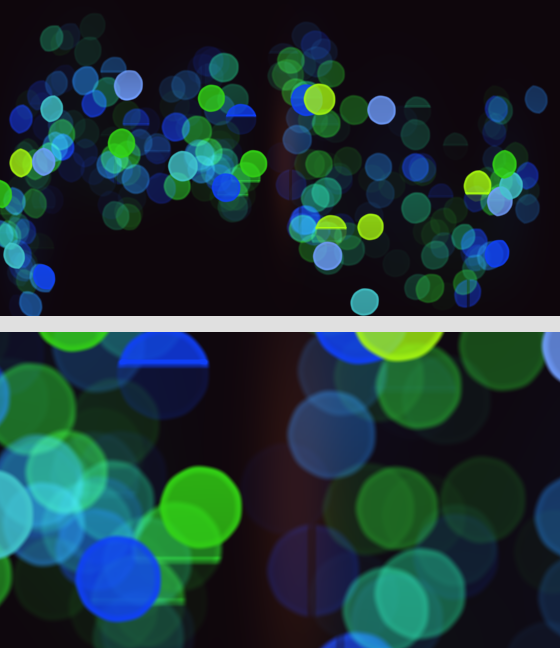
Top: the whole. Bottom: its middle third, enlarged.
This background is drawn by a Shadertoy shader. Its source:

```glsl
// Blue, teal and lime bokeh discs gathered in loose clusters on a near-black ground.

const int DISC_COUNT = 240;
const int HOT_COUNT = 25;       // the last discs are the brightest
const int CLUSTER_COUNT = 11;

// Cluster centre (xy) and half extent (zw), as fractions of the canvas.
const vec4 CLUSTERS[CLUSTER_COUNT] = vec4[CLUSTER_COUNT](
    vec4(0.06, 0.48, 0.07, 0.36), vec4(0.15, 0.68, 0.10, 0.36),
    vec4(0.22, 0.46, 0.12, 0.18), vec4(0.40, 0.45, 0.06, 0.20),
    vec4(0.55, 0.68, 0.06, 0.30), vec4(0.58, 0.31, 0.08, 0.22),
    vec4(0.70, 0.44, 0.12, 0.40), vec4(0.91, 0.42, 0.07, 0.34),
    vec4(0.04, 0.18, 0.06, 0.26), vec4(0.35, 0.66, 0.11, 0.24),
    vec4(0.82, 0.22, 0.13, 0.26));

// Integer hash of an index and a channel, giving 0 to 1.
float hash(int index, int channel) {
    uint h = uint(index * 32 + channel + 977);
    h = (h ^ (h >> 16)) * 0x7feb352du;
    h = (h ^ (h >> 15)) * 0x846ca68bu;
    h ^= h >> 16;
    return float(h >> 8) / 16777216.0;
}

// Centre-weighted random value from -1 to 1.
float spread(int index, int channel) {
    return hash(index, channel) + hash(index, channel + 1) - 1.0;
}

// Soft step around zero.
float edge(float d, float width) {
    return smoothstep(-width, width, d);
}

// Overlap of two circles: a disc narrowed along the shift.
float lensDistance(vec2 q, vec2 shift, float radius) {
    return max(length(q - shift), length(q + shift)) - radius;
}

vec3 glassTint(float pick) {
    vec3 green = vec3(0.10, 0.66, 0.10);
    vec3 teal  = vec3(0.06, 0.56, 0.36);
    vec3 blue  = vec3(0.03, 0.20, 0.92);
    vec3 azure = vec3(0.07, 0.38, 0.70);
    return pick < 0.32 ? green : pick < 0.56 ? teal : pick < 0.80 ? blue : azure;
}

vec3 hotTint(int index) {
    vec3 lime     = vec3(0.66, 0.98, 0.06);
    vec3 lavender = vec3(0.44, 0.62, 1.00);
    vec3 aqua     = vec3(0.26, 0.78, 0.80);
    vec3 green    = vec3(0.20, 0.84, 0.08);
    vec3 blue     = vec3(0.06, 0.25, 0.98);
    int kind = index % 5;
    return kind == 0 ? lime : kind == 1 ? lavender
         : kind == 2 ? aqua : kind == 3 ? green : blue;
}

// Some discs are cut by a horizontal chord with a streak, others by a dark bar.
float interruption(vec2 q, float radius, float kind, float place, float soft) {
    float offset = (place - 0.5) * radius;
    if (kind < 0.09) {
        float streak = 1.0 - smoothstep(0.002, 0.006, abs(q.y - offset));
        return mix(0.2, 1.0, edge(q.y - offset, soft)) + 0.5 * streak;
    }
    if (kind > 0.97) {
        return mix(0.35, 1.0, smoothstep(0.002, 0.007, abs(q.x - offset)));
    }
    return 1.0;
}

// Coverage of one disc: nearly flat inside, slightly brighter rim.
float discMask(vec2 q, vec2 fromCentre, float radius, int index, float soft) {
    vec2 shift = fromCentre * length(fromCentre) * 0.34 * radius;
    float facets = 1.0 + 0.006 * cos(9.0 * atan(q.y, q.x));
    float d = lensDistance(q * facets, shift, radius);
    float rim = 0.88 + 0.16 * smoothstep(-0.010, -0.003, d);
    float slope = 1.0 + 0.12 * spread(index, 12) * q.y / radius;
    float cut = interruption(q, radius, hash(index, 9), hash(index, 10), soft);
    return edge(-d, soft) * rim * slope * cut;
}

// Blurred oval glow.
float oval(vec2 uv, vec2 centre, vec2 size) {
    vec2 q = (uv - centre) / size;
    return exp(-dot(q, q));
}

// Dark ground with a faint brown column and a cool haze around each cluster.
vec3 ground(vec2 uv) {
    vec3 color = vec3(0.056, 0.022, 0.046);
    color += vec3(0.12, 0.05, 0.01) * oval(uv, vec2(0.51, 0.50), vec2(0.025, 0.22));
    for (int k = 0; k < CLUSTER_COUNT; k++) {
        vec3 haze = mix(vec3(0.0, 0.035, 0.015), vec3(0.0, 0.02, 0.06), hash(k, 20));
        color += haze * oval(uv, CLUSTERS[k].xy, CLUSTERS[k].zw * 0.7);
    }
    return color;
}

void mainImage(out vec4 fragColor, in vec2 fragCoord) {
    vec2 uv = fragCoord / iResolution.xy;
    float aspect = iResolution.x / iResolution.y;
    vec2 p = vec2(uv.x * aspect, uv.y);
    vec3 color = ground(uv);

    for (int i = 0; i < DISC_COUNT; i++) {
        vec4 cluster = CLUSTERS[i % CLUSTER_COUNT];
        vec2 place = cluster.xy + cluster.zw * vec2(spread(i, 0), spread(i, 2));
        vec2 centre = vec2(place.x * aspect, place.y);
        float radius = mix(0.043, 0.051, hash(i, 4));
        vec2 q = p - centre;
        if (dot(q, q) > 1.5 * radius * radius) continue;

        // Many dim discs, few strong ones, sparser to the right
        bool hot = i >= DISC_COUNT - HOT_COUNT;
        float strength = mix(0.06, 0.85, pow(hash(i, 5), 2.2));
        strength *= mix(1.0, 0.75, smoothstep(0.60, 0.80, place.x));
        vec2 fromCentre = centre - vec2(0.5 * aspect, 0.5);
        float mask = discMask(q, fromCentre, radius, i, hot ? 0.003 : 0.004);

        // Dim discs screen together, hot ones nearly cover
        vec3 glow = glassTint(hash(i, 6)) * strength * mask;
        vec3 screened = 1.0 - (1.0 - color) * (1.0 - min(glow, 1.0));
        vec3 covered = mix(color, hotTint(i), min(mask * 0.88, 1.0));
        color = hot ? covered : screened;
    }
    fragColor = vec4(color, 1.0);
}
```
